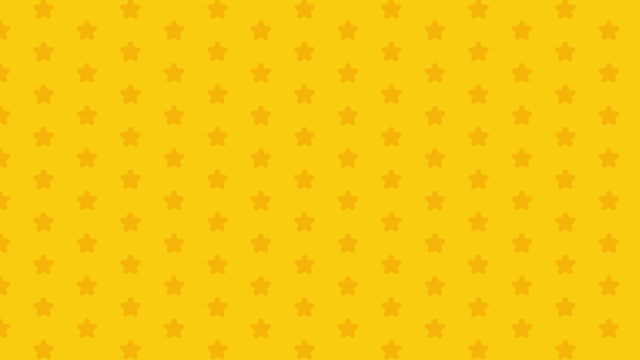
Write a WebGL 1 fragment shader that draws this pattern.

```glsl
precision highp float;

uniform vec2 u_resolution;

// Lengths are fractions of the canvas height
#define COLUMN_STEP 0.1208
#define ROW_STEP 0.1183
#define TIP_RADIUS 0.02245
#define NOTCH_RADIUS 0.00926
#define ROUNDING 0.00694
#define GROUND_COLOR vec3(0.98, 0.80, 0.06)
#define STAR_COLOR vec3(0.96, 0.71, 0.03)

const float PI = 3.14159265;

// Signed distance to a five-pointed star with rounded tips
float roundedStar(vec2 p) {
    // Fold all five arms onto half of the upright one
    float halfArm = PI / 5.0;
    float angle = atan(p.x, p.y + 1e-6);
    angle = abs(mod(angle + halfArm, 2.0 * halfArm) - halfArm);
    vec2 q = length(p) * vec2(sin(angle), cos(angle));

    // Distance to the edge running from tip to notch
    vec2 tip = vec2(0.0, TIP_RADIUS);
    vec2 edge = NOTCH_RADIUS * vec2(sin(halfArm), cos(halfArm)) - tip;
    vec2 fromTip = q - tip;
    float along = clamp(dot(fromTip, edge) / dot(edge, edge), 0.0, 1.0);
    float side = dot(fromTip, vec2(-edge.y, edge.x)) < 0.0 ? -1.0 : 1.0;
    return side * length(fromTip - edge * along) - ROUNDING;
}

// Offset from the nearest star centre; even columns drop by half a row
vec2 staggeredCell(vec2 p) {
    float column = floor(p.x / COLUMN_STEP + 0.5);
    float shift = 0.5 * (1.0 - mod(column, 2.0));
    float row = fract(p.y / ROW_STEP + shift + 0.5) - 0.5;
    return vec2(p.x - column * COLUMN_STEP, row * ROW_STEP);
}

void main() {
    // Origin at the middle of the left edge
    vec2 p = gl_FragCoord.xy / u_resolution.y - vec2(0.0, 0.5);
    float pixel = 1.0 / u_resolution.y;

    float distanceToStar = roundedStar(staggeredCell(p));
    float coverage = 1.0 - smoothstep(-0.75 * pixel, 0.75 * pixel, distanceToStar);
    gl_FragColor = vec4(mix(GROUND_COLOR, STAR_COLOR, coverage), 1.0);
}
```
